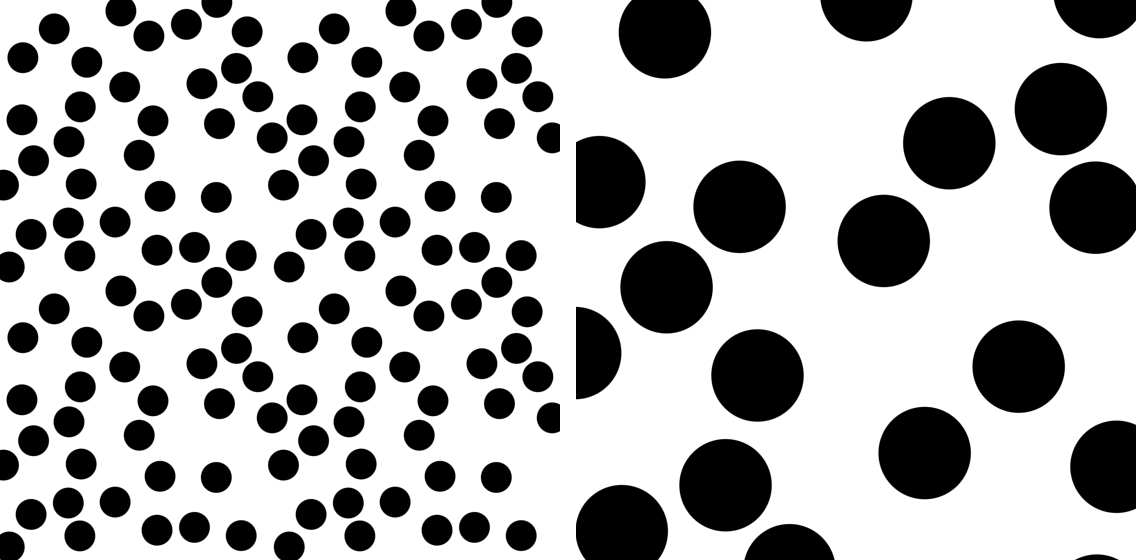
Left: the whole. Right: its middle third, enlarged.
Give the GLSL for this pattern, as a Shadertoy shader.

```glsl
#define TILES 2
#define GRID 8
#define RADIUS 0.44
#define SPACING 0.94
#define SEED 23u
#define EDGE_PIXELS 0.8
#define INK vec3(0.0)
#define PAPER vec3(1.0)

// Random point inside a cell; cells repeat every GRID (a power of two)
vec2 dotCenter(ivec2 cell) {
    uvec2 v = uvec2(cell & (GRID - 1)) + SEED;
    v = v * 1664525u + 1013904223u;
    v.x += v.y * 1664525u;
    v.y += v.x * 1664525u;
    v ^= v >> 16u;
    v.x += v.y * 1664525u;
    v.y += v.x * 1664525u;
    v ^= v >> 16u;
    return vec2(cell) + vec2(v >> 8u) / 16777216.0;
}

bool crowds(ivec2 a, ivec2 b) {
    return distance(dotCenter(a), dotCenter(b)) < SPACING;
}

ivec2 diagonal(int i) {
    return ivec2((i & 1) * 2 - 1, (i & 2) - 1);
}

// Cells fill in four rounds by parity; a dot stays if earlier dots leave room.
// Round one, parity (0,0), always stays. Round two, parity (1,1):
bool staysSecond(ivec2 cell) {
    for (int i = 0; i < 4; i++) {
        if (crowds(cell, cell + diagonal(i))) return false;
    }
    return true;
}

// Round three, parity (1,0)
bool staysThird(ivec2 cell) {
    for (int side = -1; side <= 1; side += 2) {
        ivec2 beside = cell + ivec2(side, 0);
        ivec2 above = cell + ivec2(0, side);
        if (crowds(cell, beside)) return false;
        if (crowds(cell, above) && staysSecond(above)) return false;
    }
    return true;
}

// Round four, parity (0,1)
bool staysFourth(ivec2 cell) {
    for (int side = -1; side <= 1; side += 2) {
        ivec2 beside = cell + ivec2(side, 0);
        ivec2 above = cell + ivec2(0, side);
        if (crowds(cell, above)) return false;
        if (crowds(cell, beside) && staysSecond(beside)) return false;
    }
    for (int i = 0; i < 4; i++) {
        ivec2 corner = cell + diagonal(i);
        if (crowds(cell, corner) && staysThird(corner)) return false;
    }
    return true;
}

bool stays(ivec2 cell) {
    ivec2 parity = cell & 1;
    if (parity.x == parity.y) return parity.x == 0 || staysSecond(cell);
    return parity.x == 1 ? staysThird(cell) : staysFourth(cell);
}

void mainImage(out vec4 fragColor, in vec2 fragCoord) {
    int cells = GRID * TILES;
    vec2 p = float(cells) * fragCoord / iResolution.y;
    float edge = EDGE_PIXELS * float(cells) / iResolution.y;
    ivec2 corner = ivec2(floor(p - 0.5));
    float ink = 0.0;

    // Only the nearest two by two cells can reach this point
    for (int i = 0; i < 4; i++) {
        ivec2 cell = corner + ivec2(i & 1, i >> 1);
        bool onCanvas = all(equal(cell, clamp(cell, 0, cells - 1)));
        float d = distance(p, dotCenter(cell)) - RADIUS;
        if (onCanvas && d < edge && stays(cell)) {
            ink = max(ink, 1.0 - smoothstep(-edge, edge, d));
        }
    }
    fragColor = vec4(mix(PAPER, INK, ink), 1.0);
}
```
